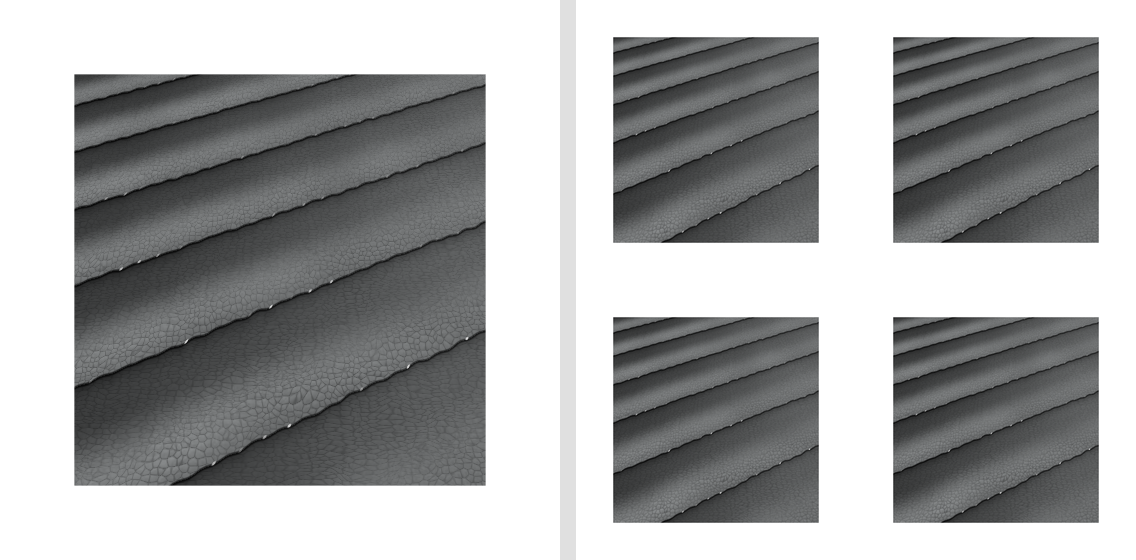
Left, the tile; right, the same tile 2 across and 2 down.
Give the GLSL for this texture, as a Shadertoy shader.

```glsl
// Padded grey leather with slanted stitched ribs receding in perspective, framed by a white margin.
#define MARGIN 0.1328          // white border, in canvas widths
#define GRAIN_SCALE 100.0      // leather cells per unit of ground
#define GRAIN_DEPTH 0.17       // contrast of the grain
#define STITCH_RATE 30.0       // stitches per unit of ground
#define STITCH_SIZE 0.0042     // radius of a stitch
#define SEAM_WIDTH 0.0042      // half width of the dark crease
#define SHADE_LEFT 0.235       // rib valley, left side
#define SHADE_RIGHT 0.345      // rib valley, right side
#define SHEEN_LEFT 0.475       // rib crest, left side
#define SHEEN_RIGHT 0.425      // rib crest, right side
#define TINT vec3(0.982, 1.0, 1.006)
#define THREAD vec3(0.85)

float hash(vec2 p) {
    return fract(sin(dot(p, vec2(127.1, 311.7))) * 43758.5453);
}

float noise(vec2 p) {
    vec2 i = floor(p), f = fract(p);
    f = f * f * (3.0 - 2.0 * f);
    return mix(mix(hash(i), hash(i + vec2(1, 0)), f.x),
               mix(hash(i + vec2(0, 1)), hash(i + vec2(1, 1)), f.x), f.y);
}

// Cellular grain: x = pebble height (0 in the cracks), y = facing towards the light
vec2 pebbles(vec2 p) {
    vec2 cell = floor(p), toNearest = vec2(0);
    float first = 9.0, second = 9.0;
    for (int j = -1; j <= 1; j++)
    for (int i = -1; i <= 1; i++) {
        vec2 c = cell + vec2(i, j);
        vec2 d = c + 0.1 + 0.8 * vec2(hash(c), hash(c + 57.3)) - p;
        float len = length(d);
        if (len < first) { second = first; first = len; toNearest = d; }
        else second = min(second, len);
    }
    return vec2(smoothstep(0.0, 0.34, second - first), toNearest.y);
}

vec3 leather(vec2 q) {         // q: 0..1 over the panel, y pointing down
    // Perspective: rib number grows by one from seam to seam
    float nearness = q.y + mix(0.890, 0.979, q.x);
    float depth = 1.0 / nearness;
    float spread = mix(9.284, 8.071, q.x);
    vec2 ground = vec2((q.x - 0.5) * depth, log(nearness));
    float rib = mix(9.607, 10.03, q.x) - spread * depth;

    // Seam wobble and puckering between stitches
    float along = ground.x * STITCH_RATE;
    rib += 0.022 * (noise(vec2(along * 1.7, floor(rib + 0.5) * 7.0)) - 0.5);
    rib += 0.006 * cos(6.2832 * along);
    float f = fract(rib);
    float seamId = floor(rib + 0.5);
    float seamDist = (rib - seamId) / (spread * depth * depth);

    // Padded profile: shadowed valley rising to a soft sheen before the next seam
    float side = smoothstep(0.0, 0.95, q.x);
    float crest = smoothstep(0.3, 0.74, f) * (1.0 - 0.28 * smoothstep(0.8, 1.0, f));
    float valley = mix(SHADE_LEFT, SHADE_RIGHT, side);
    float tone = mix(valley, mix(SHEEN_LEFT, SHEEN_RIGHT, side), crest);
    tone *= 1.0 - mix(0.34, 0.22, side) * exp(-f * 11.0);
    tone += 0.03 * (1.0 - q.y) * side;
    tone *= 0.95 + 0.1 * noise(ground * vec2(9.0, 14.0) + 3.0);

    // Grain: stretched wrinkles in the valleys, round cracked pebbles on the crests
    vec2 g = ground * GRAIN_SCALE;
    g += 1.1 * vec2(noise(g * 0.32), noise(g * 0.32 + 19.0));
    vec2 wrinkle = pebbles(vec2(g.x * 0.7, g.y * 1.75 - g.x * 0.16));
    vec2 pebble = pebbles(g * vec2(1.05, 1.15) + 40.0);
    float crackle = smoothstep(0.45, 0.85, f);
    vec2 grain = mix(wrinkle * vec2(0.75, 0.65), pebble, crackle);
    float relief = (grain.x - mix(0.5, 0.7, crackle)) * 0.85 + grain.y * 0.55;
    float patchiness = 0.65 + 0.7 * noise(g * 0.15 + 8.0);
    tone *= 1.0 + GRAIN_DEPTH * relief * patchiness * mix(0.65, 1.3, q.y);
    tone *= 1.0 + 0.07 * (noise(g * 4.0) - 0.5);

    // Crease with a softer shadow below it
    float width = SEAM_WIDTH * mix(0.75, 1.1, q.y);
    float crease = 1.0 - smoothstep(0.2 * width, 1.5 * width, abs(seamDist));
    float under = exp(-max(seamDist, 0.0) / 0.012) * step(0.0, seamDist);
    tone *= (1.0 - mix(0.72, 0.58, side) * crease) * (1.0 - 0.22 * under);

    // Thread glints on the upper lip, some worn away
    vec2 id = vec2(floor(along), seamId);
    float offset = (fract(along) - 0.5 + 0.3 * (hash(id + 5.0) - 0.5)) / (STITCH_RATE * depth);
    float radius = STITCH_SIZE * mix(0.65, 1.1, q.y);
    float dotDist = length(vec2(offset * 0.8, seamDist + 0.003 + offset * 0.3));
    float glint = 1.0 - smoothstep(0.35 * radius, 1.25 * radius, dotDist);
    glint *= smoothstep(0.15, 0.95, hash(id)) * mix(0.3, 1.0, smoothstep(0.1, 0.65, q.y));

    return mix(tone * TINT, THREAD, glint);
}

void mainImage(out vec4 fragColor, in vec2 fragCoord) {
    vec2 uv = fragCoord / iResolution.xy;
    vec2 q = (uv - MARGIN) / (1.0 - 2.0 * MARGIN);
    vec2 edge = 0.5 - MARGIN - abs(uv - 0.5);
    vec2 cover = clamp(edge * iResolution.xy + 0.5, 0.0, 1.0);
    vec3 panel = leather(clamp(vec2(q.x, 1.0 - q.y), 0.0, 1.0));
    fragColor = vec4(mix(vec3(1), panel, cover.x * cover.y), 1.0);
}
```
